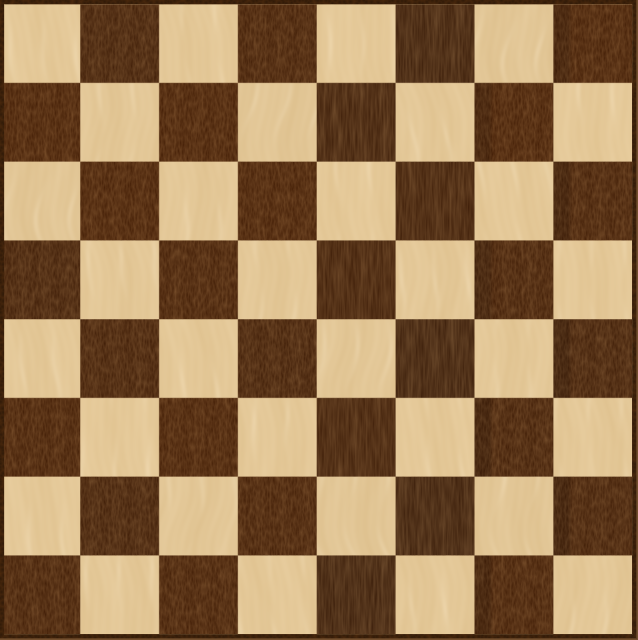
A Shadertoy shader for this pattern:

```glsl
// An eight by eight checkerboard of pale maple and dark walnut inlay in a thin frame.
// A signed triangle wave per axis gives smooth squares; stretched cellular noise
// makes the walnut flecks, and layered sines make the soft maple grain.

vec2 hash2(vec2 p) {
    return fract(sin(vec2(dot(p, vec2(127.1, 311.7)), dot(p, vec2(269.5, 183.3)))) * 43758.5);
}

// Distance to the nearest of one jittered point per cell
float cellular(vec2 p) {
    vec2 cell = floor(p), local = fract(p);
    float nearest = 2.0;
    for (int y = -1; y <= 1; y++)
    for (int x = -1; x <= 1; x++) {
        vec2 offset = vec2(x, y);
        nearest = min(nearest, length(offset + hash2(cell + offset) - local));
    }
    return nearest;
}

vec3 walnut(vec2 uv, vec2 square, vec2 local) {
    vec2 seed = hash2(square + 7.0);
    // The two columns right of the middle have longer, straighter pores
    float straight = step(abs(square.x - 4.5), 0.6);
    float stretch = mix(1.0, 0.3, straight);
    float flecks = cellular(uv * vec2(190.0, 56.0 * stretch) + seed * 40.0);
    float pores = cellular(uv * vec2(300.0, 95.0 * stretch) + seed.yx * 60.0);
    float grain = 0.55 * flecks + 0.55 * pores;
    grain += 0.07 * sin(uv.x * 170.0 + 2.0 * sin(uv.y * 9.0 + seed.x * 6.0));
    // Darker heartwood along the left of the last two columns
    float heartwood = step(5.5, square.x) * (1.0 - smoothstep(0.17, 0.25, local.x));
    vec3 color = mix(vec3(0.275, 0.135, 0.04), vec3(0.43, 0.275, 0.145), grain);
    color += vec3(0.018, 0.0, -0.01) * (seed.y - 0.5 - straight);
    return color * (1.0 - 0.13 * heartwood);
}

vec3 maple(vec2 square, vec2 local) {
    vec2 seed = hash2(square + 31.0);
    float bend = 0.07 * sin(local.y * 3.0 + seed.x * 6.3) + (seed.y - 0.5) * 0.15 * local.y;
    float x = local.x + bend + seed.x * 5.0;
    float grain = 0.45 * sin(x * 9.0 + seed.y * 6.0)
                + 0.30 * sin(x * 23.0 + 1.3 * sin(local.y * 4.0 + seed.y * 9.0))
                + 0.25 * sin(x * 57.0 + sin(local.y * 7.0));
    // Narrow pale veins that fade in and out along the grain
    float vein = pow(0.5 + 0.5 * sin(x * 15.0 + 0.8 * sin(local.y * 5.0 + seed.x * 9.0)), 14.0);
    vein *= 0.5 + 0.5 * sin(local.y * 5.0 + seed.y * 20.0);
    return vec3(0.89, 0.78, 0.59) + vec3(0.012, 0.016, 0.022) * grain
         + vec3(0.02, 0.03, 0.045) * vein + vec3(0.012) * (seed.x - 0.5);
}

void mainImage(out vec4 fragColor, in vec2 fragCoord) {
    vec2 uv = fragCoord / iResolution.xy;
    vec2 pitch = vec2(0.1236, 0.12305);
    vec2 board = (uv - vec2(0.0021, 0.0091)) / pitch;
    vec2 square = floor(board), local = fract(board);

    // Alternating signed distance to the square edges, in pixels
    vec2 side = 2.0 * (abs(fract(board * 0.5 + 0.25) - 0.5) - 0.25) * pitch * iResolution.xy;
    side = clamp(side * 1.5, -1.0, 1.0);
    float pale = 0.5 - 0.5 * side.x * side.y;
    vec3 color = mix(walnut(uv, square, local), maple(square, local), pale);

    // Dark frame, with a thin lighter rim at the right and bottom
    float streak = cellular(uv * vec2(150.0, 150.0));
    vec3 frame = vec3(0.24, 0.13, 0.04) * (0.8 + 0.4 * streak);
    vec2 rim = (vec2(uv.x - 0.9974, 0.0026 - uv.y)) * iResolution.xy;
    frame = mix(frame, vec3(0.45, 0.31, 0.18), clamp(max(rim.x, rim.y) + 0.5, 0.0, 1.0));
    vec2 inset = min(uv - vec2(0.0065, 0.0091), vec2(0.9908, 0.9935) - uv) * iResolution.xy;
    color = mix(frame, color, clamp(min(inset.x, inset.y) + 0.5, 0.0, 1.0));

    fragColor = vec4(color, 1.0);
}
```
